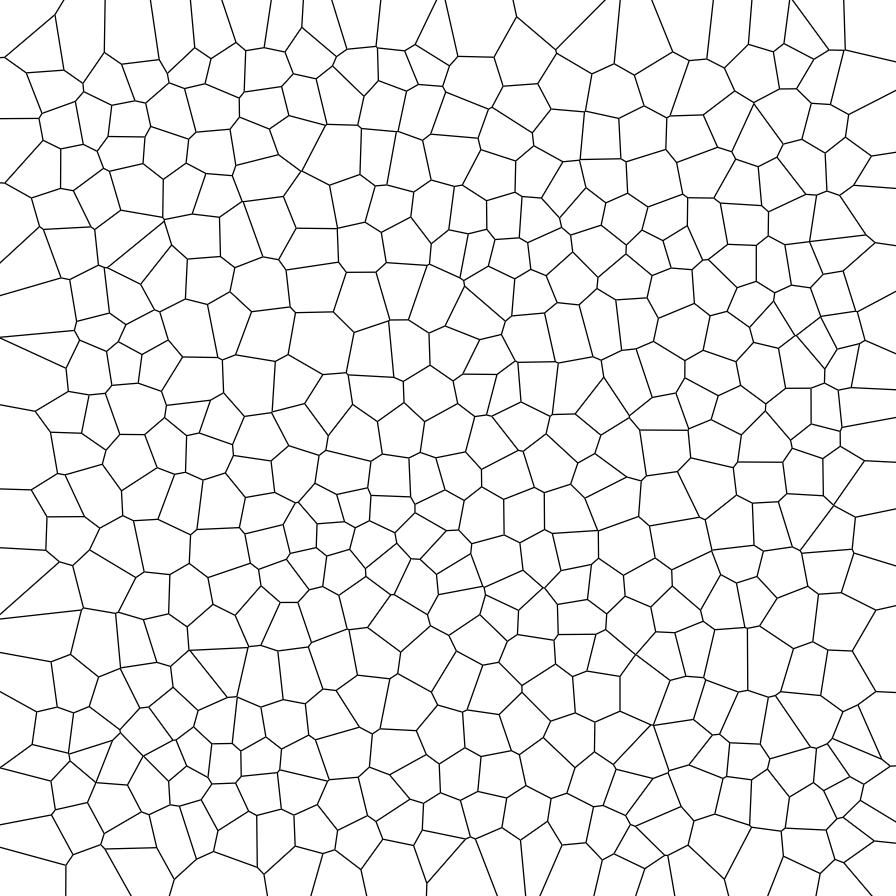
This pattern is drawn by a Shadertoy shader. Its source:

```glsl
const float CELLS = 21.5;          // cells across the canvas height
const float JITTER = 0.72;         // random spread of each seed, in cells
const float DRIFT = 1.2;           // slow displacement that varies cell size
const float DRIFT_SCALE = 0.15;    // drift frequency, per cell
const float EDGE_MARGIN = 0.28;    // seed-free strip along the border, in cells
const float LINE_WIDTH = 0.00146;  // as a share of the canvas height
const vec3 PAPER = vec3(1.0);
const vec3 INK = vec3(0.0);
const float FAR_AWAY = 1000.0;

vec2 hash2(vec2 p) {
    vec3 q = fract(p.xyx * vec3(0.1031, 0.1030, 0.0973));
    q += dot(q, q.yzx + 33.33);
    return fract((q.xx + q.yz) * q.zy);
}

float gradientDot(vec2 corner, vec2 offset) {
    float angle = 6.2832 * hash2(corner + 57.0).x;
    return dot(vec2(cos(angle), sin(angle)), offset);
}

float gradientNoise(vec2 p) {
    vec2 i = floor(p), f = p - i;
    vec2 u = f * f * f * (f * (f * 6.0 - 15.0) + 10.0);
    vec2 e = vec2(1.0, 0.0);
    float low = mix(gradientDot(i, f), gradientDot(i + e, f - e), u.x);
    float high = mix(gradientDot(i + e.yx, f - e.yx), gradientDot(i + 1.0, f - 1.0), u.x);
    return mix(low, high, u.y);
}

vec2 drift(vec2 p) {
    vec2 q = p * DRIFT_SCALE;
    return DRIFT * vec2(gradientNoise(q), gradientNoise(q + 31.7));
}

// Seed of one lattice cell: staggered rows, jittered, then drifted.
// Seeds beyond the canvas are dropped, so border cells run out to the edge.
vec2 seedPoint(vec2 id, vec2 extent) {
    vec2 stagger = vec2(0.5 * mod(id.y, 2.0), 0.5);
    vec2 seed = id + stagger + JITTER * (hash2(id + 11.0) - 0.5);
    seed += drift(seed);
    bool inside = all(greaterThan(seed, vec2(EDGE_MARGIN)))
               && all(lessThan(seed, extent - EDGE_MARGIN));
    return inside ? seed : vec2(FAR_AWAY);
}

// Distance to the nearest straight border between two cells.
float borderDistance(vec2 p, vec2 extent) {
    vec2 home = floor(p - drift(p));
    vec2 nearestId = home;
    vec2 nearest = vec2(FAR_AWAY);
    float best = FAR_AWAY * FAR_AWAY;
    for (int y = -2; y <= 2; y++)
    for (int x = -2; x <= 2; x++) {
        vec2 id = home + vec2(x, y);
        vec2 toSeed = seedPoint(id, extent) - p;
        float d = dot(toSeed, toSeed);
        if (d < best) {
            best = d;
            nearest = toSeed;
            nearestId = id;
        }
    }

    float border = FAR_AWAY;
    for (int y = -2; y <= 2; y++)
    for (int x = -2; x <= 2; x++) {
        if (x == 0 && y == 0) continue;
        vec2 toSeed = seedPoint(nearestId + vec2(x, y), extent) - p;
        vec2 between = toSeed - nearest;
        if (dot(between, between) > 0.0001)
            border = min(border, dot(0.5 * (nearest + toSeed), normalize(between)));
    }
    return border;
}

void mainImage(out vec4 fragColor, in vec2 fragCoord) {
    vec2 p = CELLS * fragCoord / iResolution.y;
    vec2 extent = CELLS * iResolution.xy / iResolution.y;
    float d = borderDistance(p, extent) / CELLS;

    // Share of the pixel footprint covered by the line
    float pixel = 1.0 / iResolution.y;
    float lower = max(d - 0.5 * pixel, -0.5 * LINE_WIDTH);
    float upper = min(d + 0.5 * pixel, 0.5 * LINE_WIDTH);
    float coverage = clamp((upper - lower) / pixel, 0.0, 1.0);

    fragColor = vec4(mix(PAPER, INK, coverage), 1.0);
}
```
